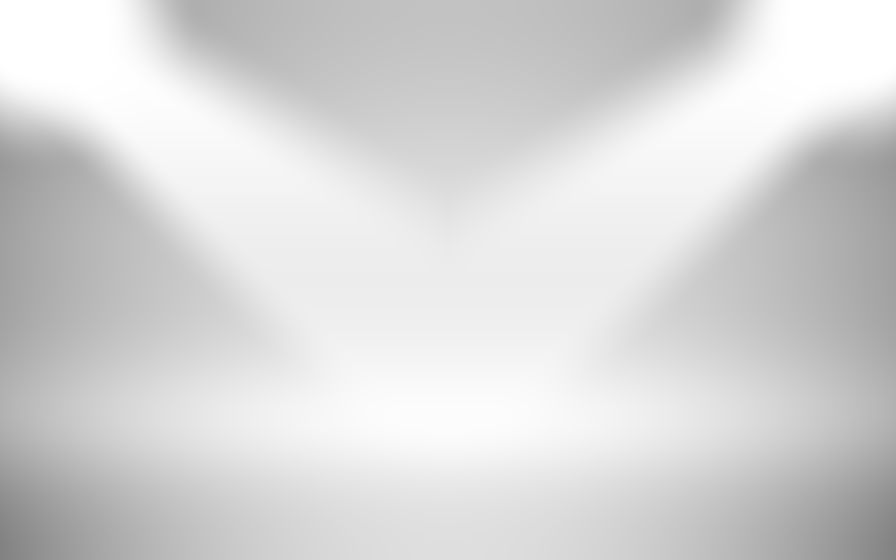
A Shadertoy shader for this background:

```glsl
// Soft step that falls from 1 to 0
float fall(float near, float far, float x) {
    return 1.0 - smoothstep(near, far, x);
}

// Wall shade: darker to the sides, the top and the lower corners
float wallShade(vec2 p) {
    float side = p.x * p.x;
    float shade = 0.87 - 0.38 * side;
    shade -= 0.11 * smoothstep(0.55, 1.0, p.y);
    return shade - 0.19 * side * fall(0.0, 0.3, p.y);
}

// Wide pool of light along the floor
float floorGlow(vec2 p) {
    float h = p.y - 0.25;
    h /= h < 0.0 ? 0.11 : 0.13;
    return 0.118 * exp(-h * h) * (1.0 - 0.75 * p.x * p.x * p.x);
}

// Coverage of the slanted beam between its two soft edges
float beamMask(vec2 p) {
    float upper = (p.y - 0.585 - 0.645 * p.x) / 1.19;
    float lower = (p.y - 0.117 - p.x) / 1.414;
    return fall(-0.08, 0.09, upper)
         * smoothstep(-0.06, 0.06, lower)
         * smoothstep(0.12, 0.32, p.y);
}

void mainImage(out vec4 fragColor, in vec2 fragCoord) {
    // Fold the canvas so both spotlights share one side
    vec2 p = fragCoord / iResolution.y;
    p.x = abs(p.x - 0.5 * iResolution.x / iResolution.y);

    float glow = floorGlow(p);
    float shade = wallShade(p) + glow;

    // Beams brighten towards their lamps
    float beam = 0.925 + 0.07 * smoothstep(0.48, 0.9, p.y) + 0.55 * glow;
    shade = mix(shade, beam, beamMask(p));

    // Lamp halos in the upper corners
    float halo = fall(0.11, 0.29, length(p - vec2(0.73, 0.98)));
    shade = mix(shade, 1.0, halo);

    fragColor = vec4(vec3(clamp(shade, 0.0, 1.0)), 1.0);
}
```
